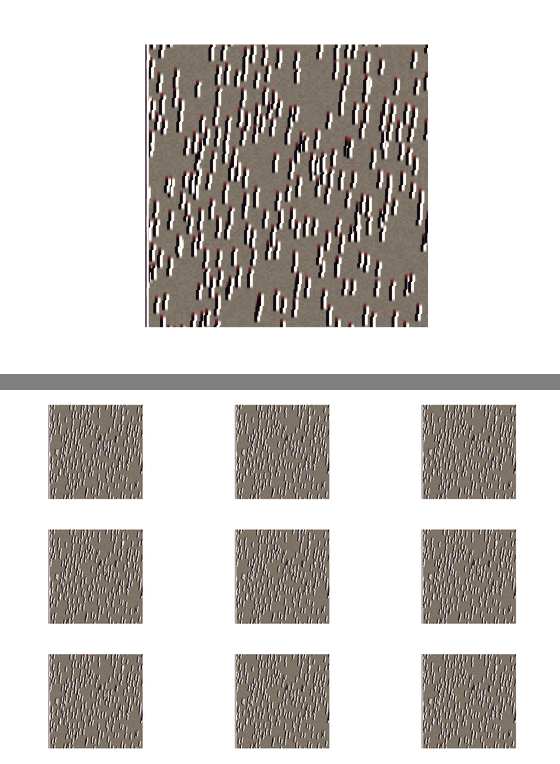
Top: one tile. Bottom: repeated 3 by 3.
This pattern is drawn by a Shadertoy shader. Its source:

```glsl
float hash(vec2 p) {
    return fract(sin(dot(p, vec2(127.1, 311.7))) * 43758.5453);
}

// Soft interval of half-width r around zero
float band(float x, float r, float soft) {
    return 1.0 - smoothstep(r - soft, r + soft, abs(x));
}

// Raised vertical dashes: dark flank on the left, lit flank on the right
vec3 paintDashes(vec3 color, vec2 p, float soft) {
    vec2 grid = vec2(32.0, 14.0);
    vec2 home = floor(p * grid);
    for (int j = -1; j <= 1; j++)
    for (int i = -1; i <= 1; i++) {
        vec2 cell = home + vec2(i, j);

        // Slow waves gather the dashes into loose clumps
        float density = 0.5 + 0.16 * sin(cell.x * 0.55 + 2.0 * sin(cell.y * 0.6));
        if (hash(cell + 3.7) > density) continue;

        vec2 jitter = vec2(hash(cell + 11.3), hash(cell + 27.9));
        vec2 q = p - (cell + jitter) / grid;
        float halfLen = mix(0.029, 0.041, hash(cell + 41.1));

        // A small sideways step makes the upper part lean right
        float stepY = (hash(cell + 53.2) - 0.5) * halfLen;
        q.x -= 0.005 * (smoothstep(-0.003, 0.003, q.y - stepY) - 0.5);

        float dark = band(q.x + 0.0052, 0.0053, soft) * band(q.y, halfLen, 0.006);
        float light = band(q.x - 0.0052, 0.0050, soft) * band(q.y + 0.003, halfLen * 0.86, 0.008);
        vec3 ink = mix(vec3(0.05, 0.03, 0.05), vec3(0.48, 0.13, 0.14),
                       smoothstep(0.4, 0.95, q.y / halfLen));
        color = mix(color, ink, dark);
        color = mix(color, vec3(1.0, 0.99, 0.97), light);
    }
    return color;
}

void mainImage(out vec4 fragColor, in vec2 fragCoord) {
    // Square panel spanning 0..1, framed by a white margin that wraps cleanly
    float side = 0.756 * iResolution.y;
    vec2 p = (fragCoord - vec2(0.512, 0.503) * iResolution.xy) / side + 0.5;
    float pixel = 1.0 / side;
    float soft = max(0.7 * pixel, 0.0025);

    // Taupe ground with faint grain
    float grain = hash(floor(p * 128.0)) - 0.5;
    vec3 color = vec3(0.49, 0.45, 0.40) + 0.05 * grain;
    color = paintDashes(color, p, soft);

    // Dark and lit lines along the left side
    color = mix(color, vec3(1.0), band(p.x - 0.008, 0.004, soft));
    color = mix(color, vec3(0.14, 0.04, 0.11), band(p.x - 0.001, 0.003, soft));

    // Panel edges
    vec2 edge = abs(p - 0.5) - 0.5;
    float inside = 1.0 - smoothstep(-0.5 * pixel, 0.5 * pixel, max(edge.x, edge.y));
    fragColor = vec4(mix(vec3(1.0), color, inside), 1.0);
}
```
